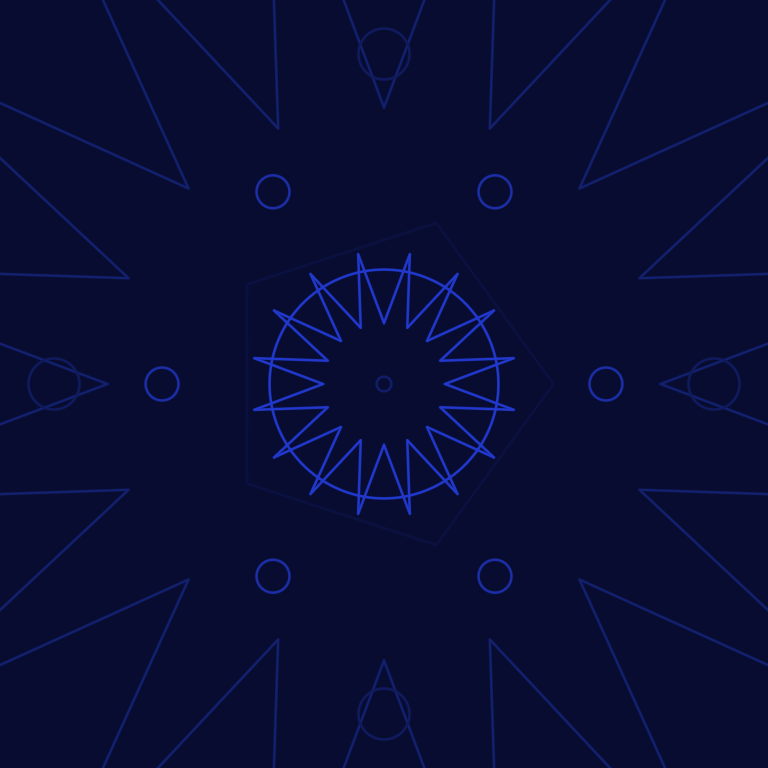
Write a three.js fragment shader that draws this background.

```glsl
// Concentric outlined stars, a pentagon and orbiting rings on deep navy.

varying vec2 vUv;

const float PI = 3.14159265;

// Palette
const vec3 NAVY       = vec3(0.027, 0.047, 0.190);
const vec3 PENTA_BLUE = vec3(0.040, 0.067, 0.255);
const vec3 OUTER_BLUE = vec3(0.070, 0.125, 0.430);
const vec3 FAR_BLUE   = vec3(0.062, 0.105, 0.370);
const vec3 NEAR_BLUE  = vec3(0.110, 0.180, 0.650);
const vec3 CORE_BLUE  = vec3(0.130, 0.220, 0.800);
const vec3 HUB_BLUE   = vec3(0.070, 0.115, 0.410);

// Line style
const float HALF_WIDTH = 0.0017;
const float SOFTNESS   = 0.0010;

// Stars: x = valley radius, y = tip radius
const float STAR_POINTS = 16.0;
const vec2  CORE_STAR   = vec2(0.0792, 0.1722);
const vec2  OUTER_STAR  = vec2(0.3600, 0.7800);
const float PENTA_SIDES  = 5.0;
const float PENTA_RADIUS = 0.2205;

// Rings: x = orbit radius, y = ring radius
const vec2  NEAR_RING  = vec2(0.2890, 0.0214);
const vec2  FAR_RING   = vec2(0.4297, 0.0332);
const float NEAR_COUNT = 6.0;
const float FAR_COUNT  = 4.0;
const float CORE_RING  = 0.1490;
const float HUB_RING   = 0.0095;

// Folds the plane into one mirrored sector of n, lying along +x.
vec2 foldSector(vec2 p, float n) {
  float halfSector = PI / n;
  float angle = abs(mod(atan(p.y, p.x) + halfSector, 2.0 * halfSector) - halfSector);
  return length(p) * vec2(cos(angle), sin(angle));
}

float segmentDistance(vec2 p, vec2 a, vec2 b) {
  vec2 ab = b - a;
  float t = clamp(dot(p - a, ab) / dot(ab, ab), 0.0, 1.0);
  return length(p - a - ab * t);
}

// Outline alternating between radii.x (on the axis) and radii.y.
float starDistance(vec2 p, float n, vec2 radii) {
  float halfSector = PI / n;
  vec2 tip = radii.y * vec2(cos(halfSector), sin(halfSector));
  return segmentDistance(foldSector(p, n), vec2(radii.x, 0.0), tip);
}

float ringDistance(vec2 p, float radius) {
  return abs(length(p) - radius);
}

// n equal rings spaced evenly around an orbit.
float orbitDistance(vec2 p, float n, vec2 ring) {
  return ringDistance(foldSector(p, n) - vec2(ring.x, 0.0), ring.y);
}

vec3 stroke(vec3 base, vec3 ink, float d) {
  float cover = 1.0 - smoothstep(HALF_WIDTH - SOFTNESS, HALF_WIDTH + SOFTNESS, d);
  return mix(base, ink, cover);
}

void main() {
  vec2 p = vUv - 0.5;
  vec3 color = NAVY;

  // Faint pentagon, with side midpoints at the apothem
  vec2 pentaRadii = PENTA_RADIUS * vec2(1.0, cos(PI / PENTA_SIDES));
  color = stroke(color, PENTA_BLUE, starDistance(p, PENTA_SIDES, pentaRadii));

  // Large star and the orbiting rings
  color = stroke(color, OUTER_BLUE, starDistance(p, STAR_POINTS, OUTER_STAR));
  color = stroke(color, FAR_BLUE, orbitDistance(p, FAR_COUNT, FAR_RING));
  color = stroke(color, NEAR_BLUE, orbitDistance(p, NEAR_COUNT, NEAR_RING));

  // Bright core star, its ring and the hub
  color = stroke(color, CORE_BLUE, ringDistance(p, CORE_RING));
  color = stroke(color, CORE_BLUE, starDistance(p, STAR_POINTS, CORE_STAR));
  color = stroke(color, HUB_BLUE, ringDistance(p, HUB_RING));

  gl_FragColor = vec4(color, 1.0);
}
```
